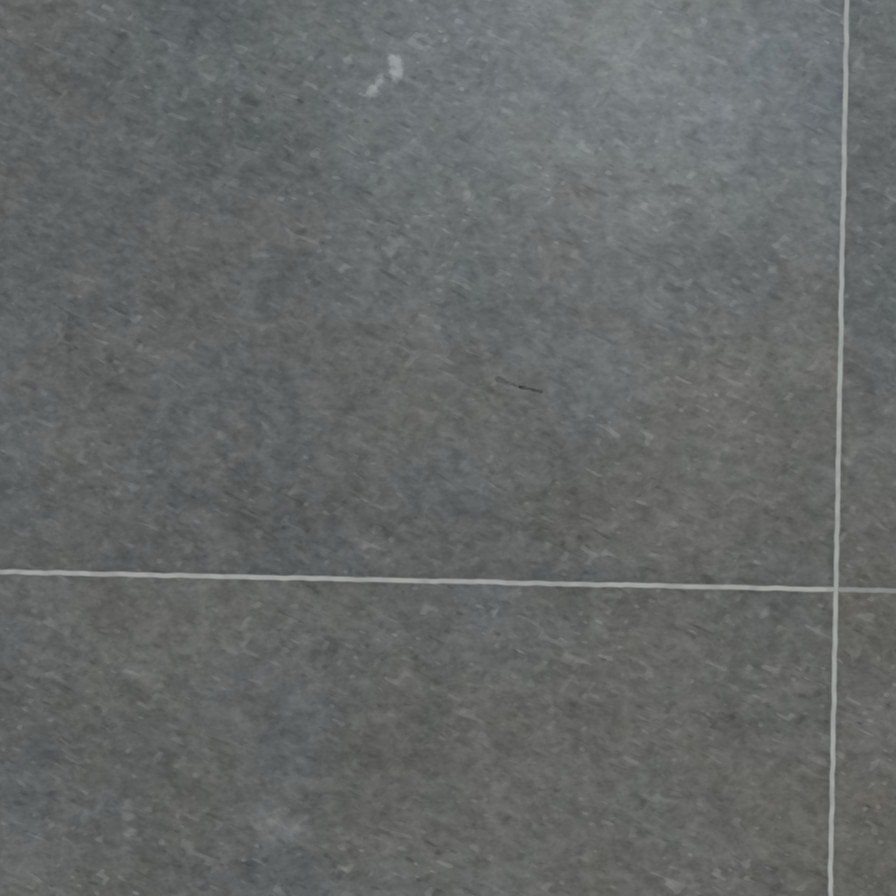
Give the GLSL for this texture, as a three.js fragment shader.

```glsl
// Large grey stone tiles split by thin pale grout joints, seen slightly askew.
// A sheared grid places the joints; layered value noise makes the stone grain,
// and a soft glow, a few scuffs and a scratch break up the surface.

#define TILE_SIZE   vec2(1.10, 0.85)
#define JOINT       vec2(0.9266, 0.3620)
#define JOINT_SLOPE vec2(0.0188, -0.0215)
#define GROUT_HALF  0.0027
#define EDGE_SOFT   0.0016
#define GRAIN       1.0
#define GLOW_POS    vec2(0.70, 0.96)
#define STONE       vec3(0.376, 0.385, 0.380)
#define GLOW        vec3(0.100, 0.108, 0.116)
#define GROUT       vec3(0.635, 0.650, 0.640)

varying vec2 vUv;

float hash(vec2 p) {
  vec3 q = fract(p.xyx * 0.1031);
  q += dot(q, q.yzx + 33.33);
  return fract((q.x + q.y) * q.z);
}

float noise(vec2 p) {
  vec2 i = floor(p), f = fract(p);
  f = f * f * (3.0 - 2.0 * f);
  return mix(mix(hash(i), hash(i + vec2(1.0, 0.0)), f.x),
             mix(hash(i + vec2(0.0, 1.0)), hash(i + vec2(1.0, 1.0)), f.x), f.y);
}

// Centred fractal noise, each octave turned to hide the lattice
float fbm(vec2 p) {
  float sum = 0.0, amp = 0.5;
  for (int i = 0; i < 4; i++) {
    sum += amp * (noise(p) - 0.5);
    p = mat2(1.6, 1.2, -1.2, 1.6) * p + 17.3;
    amp *= 0.55;
  }
  return sum;
}

float segment(vec2 p, vec2 a, vec2 b) {
  vec2 ab = b - a;
  return length(p - a - ab * clamp(dot(p - a, ab) / dot(ab, ab), 0.0, 1.0));
}

// Fuzzy stroke whose outline is broken by noise
float stroke(vec2 p, vec2 a, vec2 b, float radius) {
  float d = segment(p, a, b) + radius * 1.6 * fbm(p * 70.0);
  return 1.0 - smoothstep(0.2 * radius, radius, d);
}

vec3 stone(vec2 uv, vec2 tile) {
  vec2 p = uv + tile * 7.31;

  // Broad light falling from the upper right, weaker beyond the joint
  vec2 g = (uv - GLOW_POS) / vec2(0.34, 0.37);
  g.x += 0.25 * g.y;
  float glow = exp(-dot(g, g)) * (tile.x < 0.0 ? 1.0 : 0.45);
  vec3 color = STONE + GLOW * glow;
  color += vec3(0.000, 0.006, 0.012) * smoothstep(0.35, 1.0, uv.y);
  color += vec3(0.008, 0.001, -0.007) * smoothstep(0.4, 1.0, uv.x) * (1.0 - uv.y);
  color += 0.010 * (hash(tile + 5.0) - 0.5);

  // Cloudy mottling with faint warm and cool drift
  color += 0.050 * fbm(p * 7.0) + 0.055 * fbm(p * 24.0);
  color += vec3(0.022, 0.0, -0.022) * fbm(p * 9.0 + 40.0);

  // Fine slanted grain
  vec2 q = mat2(0.86, 0.50, -0.62, 1.05) * p;
  q += 0.006 * vec2(noise(p * 40.0), noise(p * 40.0 + 9.0));
  float grain = 0.046 * (noise(q * vec2(66.0, 88.0)) - 0.5)
              + 0.050 * (noise(q * vec2(125.0, 165.0) + 3.0) - 0.5)
              + 0.030 * (noise(q * 270.0 + 8.0) - 0.5);
  color += GRAIN * grain;

  // Sparse pale flecks and dark pits
  float patchy = 0.4 + 0.9 * noise(p * 11.0 + 21.0);
  color += 0.055 * patchy * smoothstep(0.76, 0.96, noise(q * vec2(85.0, 125.0) + 31.0));
  color -= 0.038 * patchy * smoothstep(0.78, 0.97, noise(q * vec2(75.0, 130.0) + 57.0));
  return color;
}

vec3 addWear(vec3 color, vec2 uv) {
  // Chalky scuffs near the top
  color += 0.15 * stroke(uv, vec2(0.440, 0.930), vec2(0.442, 0.921), 0.011);
  color += 0.13 * stroke(uv, vec2(0.414, 0.897), vec2(0.424, 0.912), 0.008);
  // Wide dull smear near the bottom
  color += 0.040 * stroke(uv, vec2(0.285, 0.088), vec2(0.325, 0.081), 0.018);
  color += 0.032 * stroke(uv, vec2(0.300, 0.071), vec2(0.400, 0.060), 0.017);
  color += 0.030 * stroke(uv, vec2(0.150, 0.247), vec2(0.165, 0.240), 0.016);
  // Thin dark scratch
  color -= 0.085 * stroke(uv, vec2(0.556, 0.577), vec2(0.580, 0.568), 0.0045);
  color -= 0.100 * stroke(uv, vec2(0.580, 0.568), vec2(0.604, 0.563), 0.0035);
  return color;
}

void main() {
  // Sheared tile grid and distance to its nearest joints
  vec2 wobble = 0.0012 * vec2(noise(vUv.yy * 60.0), noise(vUv.xx * 60.0 + 5.0)) - 0.0006;
  vec2 cell = (vUv - JOINT - JOINT_SLOPE * vUv.yx + wobble) / TILE_SIZE;
  vec2 tile = floor(cell);
  vec2 dist = abs(fract(cell + 0.5) - 0.5) * TILE_SIZE;

  vec3 color = addWear(stone(vUv, tile), vUv);

  // Grout is worn, and duller along the right-hand horizontal joint
  vec2 cover = 1.0 - smoothstep(GROUT_HALF - EDGE_SOFT, GROUT_HALF + EDGE_SOFT, dist);
  cover.y *= tile.x < 0.0 ? 1.0 : 0.62;
  float worn = 0.80 + 0.30 * noise(vUv * 95.0);
  vec2 shade = 1.0 - smoothstep(0.002, 0.011, dist);
  color -= 0.018 * max(shade.x, shade.y);
  color = mix(color, GROUT, clamp(max(cover.x, cover.y) * worn, 0.0, 1.0));

  gl_FragColor = vec4(color, 1.0);
}
```
